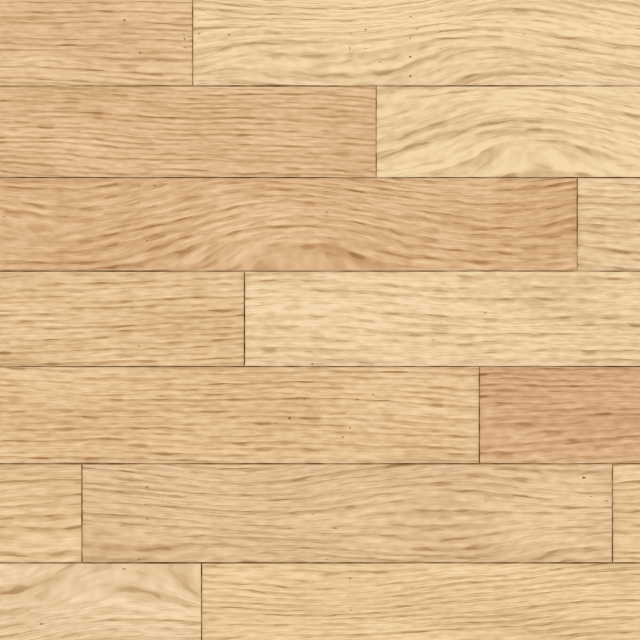
This texture is drawn by a Shadertoy shader. Its source:

```glsl
// Oak strip floor: seven rows of boards with staggered butt joints.
// Each board has its own tone and growth rings, drawn as contours of a warped
// height field, then broken into pores and fibres by stretched gradient noise.

// Staggered joint of each row, from the top row down.
const float JOINTS[7] = float[7](.301, .588, .902, .382, .749, .128, .315);

// Per board: lightness, rings per canvas height, ring warp.
const vec3 BOARDS[15] = vec3[15](
    vec3(.60, 120., .015), vec3(.85, 62., .100),
    vec3(.55, 125., .012), vec3(.88, 62., .080),
    vec3(.52,  72., .075), vec3(.74, 85., .030),
    vec3(.66, 100., .008), vec3(.84, 66., .025),
    vec3(.64, 105., .015), vec3(.42, 95., .030),
    vec3(.70,  66., .050), vec3(.63, 76., .065), vec3(.72, 90., .020),
    vec3(.78,  50., .120), vec3(.76, 78., .060));

vec2 gradient(vec2 cell) {
    float h = fract(sin(dot(cell, vec2(127.1, 311.7))) * 43758.5);
    return vec2(cos(6.2832 * h), sin(6.2832 * h));
}

float noise(vec2 p) {
    vec2 i = floor(p), f = p - i;
    vec2 u = f * f * f * (f * (f * 6. - 15.) + 10.);
    float a = dot(gradient(i), f);
    float b = dot(gradient(i + vec2(1, 0)), f - vec2(1, 0));
    float c = dot(gradient(i + vec2(0, 1)), f - vec2(0, 1));
    float d = dot(gradient(i + 1.), f - 1.);
    return mix(mix(a, b, u.x), mix(c, d, u.x), u.y);
}

// Dark grain amount: sharp rings, thin pores along them and fine fibres.
float woodGrain(vec2 p, float rings, float warp, float seed) {
    vec2 q = p + seed * vec2(3.7, 5.3);
    float height = q.y + .04 * sin(seed * 2.4) * q.x
                 + warp * noise(q * vec2(2.4, 7.))
                 + .006 * noise(q * vec2(6., 20.))
                 + .0016 * noise(q * vec2(30., 90.));
    float phase = rings * height;
    float ring = fract(phase);
    ring = smoothstep(.15, .72, ring) * (1. - smoothstep(.76, 1., ring));
    float band = smoothstep(-.45, .4, noise(vec2(q.x * 6., phase * .8)));
    float pores = smoothstep(.08, .36, noise(vec2(q.x * 26., height * 210.)));
    float fibre = noise(vec2(q.x * 22., height * 250. + 70.))
                + .7 * noise(vec2(q.x * 70., height * 170.));
    return ring * band * (.40 + .25 * pores) + .17 * pores + .26 * fibre;
}

// Coverage of a seam of the given half width.
float seam(float dist, float halfWidth) {
    float aa = .8 / iResolution.y;
    return (1. - smoothstep(halfWidth - aa, halfWidth + aa, dist))
         * min(1., halfWidth / aa + .3);
}

void mainImage(out vec4 fragColor, in vec2 fragCoord) {
    vec2 uv = fragCoord / iResolution.xy;

    // Rows widen slightly towards the bottom.
    float level = (sqrt(.0201 + .0058 * (.867 - uv.y)) - .1418) / .0029;
    int row = clamp(int(floor(level)) + 1, 0, 6);
    float joint = JOINTS[row];
    int id = row * 2 + int(step(joint, uv.x)) + int(step(joint + .829, uv.x));
    if (row == 6) id++;
    vec3 board = BOARDS[id];
    float seed = float(id) + 1.;

    // Board tone with cloudy mottling and grain.
    float shade = board.x + .16
                + .20 * noise(uv * vec2(4., 13.) + seed * 7.)
                + .08 * noise(uv * vec2(18., 40.) + seed)
                - woodGrain(uv, board.y, board.z, seed);
    vec3 color = mix(vec3(.70, .54, .36), vec3(.95, .82, .65), clamp(shade, -.5, 1.1));
    color += vec3(.07, -.02, .01) * (.7 - board.x);
    color += vec3(.004, 0., -.014) * sin(seed * 3.1);

    // Sparse dark flecks.
    float fleck = smoothstep(.45, .6, noise(uv * vec2(85., 140.) + 17.))
                * smoothstep(.1, .4, noise(uv * 7. + 3.));
    color = mix(color, vec3(.53, .39, .24), .7 * fleck);

    // Long seams and butt joints, unevenly filled with dirt.
    float rowDist = abs(level - round(level)) * .15;
    float jointDist = min(abs(uv.x - joint), abs(uv.x - joint - .829));
    float wear = .68 + .7 * noise(uv * vec2(6., 11.) + 9.)
               + .5 * noise(uv * vec2(45., 60.) + 5.);
    float gap = max(seam(rowDist, .0009), seam(jointDist, .0009));
    float edge = exp(-min(rowDist, jointDist) * 350.);
    color *= 1. - .06 * edge;
    color = mix(color, vec3(.34, .23, .11), clamp(gap * wear, 0., 1.));

    fragColor = vec4(clamp(color, 0., 1.), 1.);
}
```
